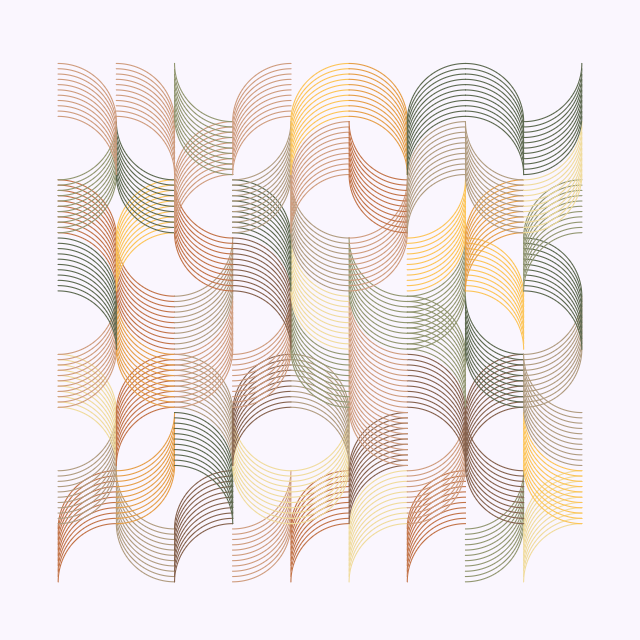
Reproduce this pattern procedurally as a Shadertoy shader.

```glsl
// Draws a 9 by 8 grid of randomly flipped, overlapping quarter-arc fans in earthy line work.

const float UNITS = 11.0;              // canvas side, in cells
const vec2 GRID = vec2(9.0, 8.0);      // fans across and down
const int LINES = 11;                  // arcs in one fan
const float STEP = 1.0 / 11.0;         // vertical shift between arcs
const float HALF_WIDTH = 0.0095;       // half of the line width, in cells
const vec3 PAPER = vec3(0.98, 0.963, 0.996);

const vec3 INKS[9] = vec3[9](
    vec3(0.36, 0.41, 0.31),   // forest
    vec3(0.57, 0.59, 0.44),   // sage
    vec3(0.52, 0.38, 0.30),   // brown
    vec3(0.76, 0.45, 0.28),   // rust
    vec3(0.90, 0.62, 0.28),   // orange
    vec3(0.99, 0.77, 0.34),   // yellow
    vec3(0.94, 0.86, 0.61),   // straw
    vec3(0.69, 0.61, 0.50),   // taupe
    vec3(0.81, 0.61, 0.49));  // dusty pink

float hash(vec2 cell, float seed) {
    return fract(sin(dot(cell + seed, vec2(12.9898, 78.233))) * 43758.5453);
}

// Distance to the unit quarter arc in the first quadrant
float quarterArc(vec2 p) {
    if (p.x < 0.0) return length(p - vec2(0.0, 1.0));
    if (p.y < 0.0) return length(p - vec2(1.0, 0.0));
    return abs(length(p) - 1.0);
}

// Distance to a stack of arcs shifted upwards
float arcFan(vec2 p) {
    float d = 1e3;
    for (int i = 0; i < LINES; i++) {
        d = min(d, quarterArc(p - vec2(0.0, float(i) * STEP)));
    }
    return d;
}

// Mirrors a fan within its own bounds, chosen per cell
vec2 randomFlip(vec2 p, vec2 cell) {
    vec2 size = vec2(1.0, 1.0 + float(LINES - 1) * STEP);
    vec2 flip = step(0.5, vec2(hash(cell, 3.7), hash(cell, 8.3)));
    return mix(p, size - p, flip);
}

vec3 inkColor(vec2 cell) {
    return INKS[min(int(hash(cell, 15.1) * 9.0), 8)];
}

void mainImage(out vec4 fragColor, in vec2 fragCoord) {
    float pixel = UNITS / min(iResolution.x, iResolution.y);
    vec2 p = (fragCoord - 0.5 * iResolution.xy) * pixel + 0.5 * UNITS - 1.0;
    vec3 color = PAPER;

    // Each fan is nearly two cells tall, and its edge lines spill sideways
    vec2 base = floor(p + vec2(-0.5, 0.05)) - vec2(0.0, 1.0);
    for (int row = 0; row < 2; row++) {
        for (int column = 0; column < 2; column++) {
            vec2 cell = base + vec2(column, row);
            if (any(lessThan(cell, vec2(0.0))) || any(greaterThanEqual(cell, GRID))) continue;
            float d = arcFan(randomFlip(p - cell, cell));
            float coverage = clamp((HALF_WIDTH - d) / pixel + 0.5, 0.0, 1.0);
            color = mix(color, inkColor(cell), coverage);
        }
    }
    fragColor = vec4(color, 1.0);
}
```
